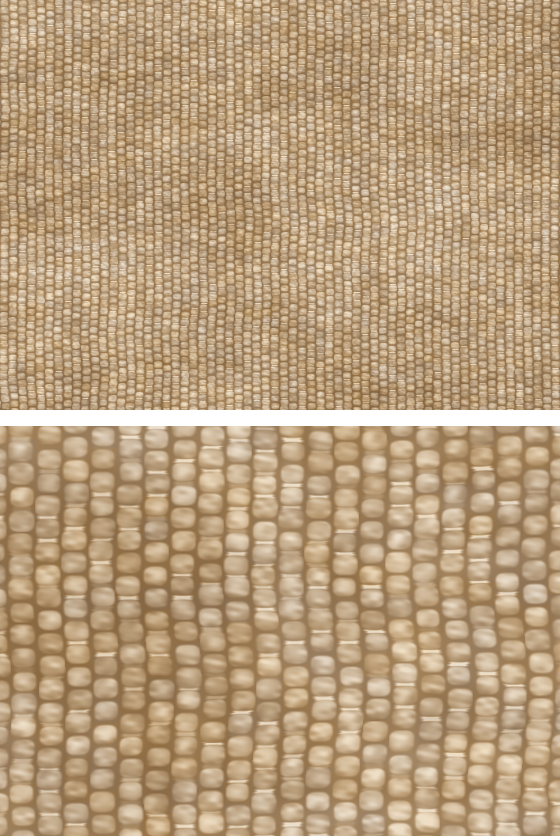
Top: the whole. Bottom: its middle third, enlarged.
Give the GLSL for this texture, as a WebGL 1 fragment shader.

```glsl
precision highp float;
// Coarse tan canvas: staggered rounded stitches in upright ribs, with pale weft flecks.

uniform vec2 u_resolution;

const vec2 STITCHES = vec2(62.0, 54.0);      // repeats across and down
const vec2 STITCH_RADIUS = vec2(0.45, 0.44); // half size within one repeat
const float EDGE_SOFTNESS = 0.12;
const float WOBBLE = 0.30;                   // drift of the threads, in repeats
const float GAP_TONE = 0.12;
const float STITCH_TONE = 0.45;
const float DOME_LIGHT = 0.26;
const float TOP_LIGHT = 0.26;
const float STITCH_VARIATION = 0.20;
const float STREAK_VARIATION = 0.28;
const float PATCH_VARIATION = 0.19;
const float FIBRE_VARIATION = 0.40;
const float FLECK_STRENGTH = 0.85;
const float WARMTH = 0.035;

const vec3 SHADOW_TAN = vec3(0.53, 0.405, 0.26);
const vec3 MID_TAN = vec3(0.73, 0.62, 0.48);
const vec3 PALE_CREAM = vec3(0.93, 0.87, 0.78);

float hash(vec2 p) {
  vec3 q = fract(vec3(p.xyx) * 0.1031);
  q += dot(q, q.yzx + 33.33);
  return fract((q.x + q.y) * q.z);
}

float noise(vec2 p) {
  vec2 i = floor(p);
  vec2 f = fract(p);
  f = f * f * (3.0 - 2.0 * f);
  return mix(mix(hash(i), hash(i + vec2(1.0, 0.0)), f.x),
             mix(hash(i + vec2(0.0, 1.0)), hash(i + vec2(1.0, 1.0)), f.x), f.y);
}

// Minus one at the middle of a stitch, zero at its rim
float stitchDistance(vec2 p, vec2 radius) {
  vec2 q = abs(p) / radius;
  vec2 cubed = q * q * q;
  return pow(cubed.x + cubed.y + 0.0001, 1.0 / 3.0) - 1.0;
}

vec3 tanRamp(float tone) {
  float t = clamp(tone, 0.0, 1.0) * 2.0;
  return mix(mix(SHADOW_TAN, MID_TAN, min(t, 1.0)), PALE_CREAM, max(t - 1.0, 0.0));
}

void main() {
  vec2 uv = gl_FragCoord.xy / u_resolution;
  vec2 pixel = STITCHES / u_resolution;

  // Woven grid: every second rib is shifted by half a stitch
  vec2 grid = uv * STITCHES;
  grid += WOBBLE * (vec2(noise(uv * vec2(5.0, 11.0)),
                         noise(uv * vec2(9.0, 7.0) + 40.0)) - 0.5);
  float rib = floor(grid.x);
  vec2 weave = grid;
  weave.y += 0.5 * mod(rib, 2.0) + 0.2 * (hash(vec2(rib, 71.0)) - 0.5);
  vec2 id = floor(weave);
  vec2 p = fract(weave) - 0.5;
  p += vec2(0.08, 0.06) * (vec2(hash(id + 19.0), hash(id + 37.0)) - 0.5);

  // Rounded stitch of uneven size, lit from above
  float size = 0.94 + 0.12 * hash(id + 83.0);
  float d = stitchDistance(p, STITCH_RADIUS * size);
  float soft = EDGE_SOFTNESS + 0.7 * max(pixel.x, pixel.y);
  float cover = 1.0 - smoothstep(-soft, soft, d);
  float dome = 1.0 - (d + 1.0) * (d + 1.0);
  float stitch = STITCH_TONE + DOME_LIGHT * dome + TOP_LIGHT * p.y;
  stitch += STITCH_VARIATION * (hash(id) - 0.5);

  // Twisted fibres on the yarn
  float fibre = noise(vec2(grid.x * 2.5 - weave.y, weave.y * 5.0 + grid.x * 1.2));
  stitch += FIBRE_VARIATION * (fibre - 0.5);

  // Pale weft showing between two stitches of a rib
  vec2 joint = vec2(rib, floor(weave.y + 0.5));
  float fleck = smoothstep(0.36, 0.46, abs(p.y)) * (1.0 - smoothstep(0.22, 0.46, abs(p.x)));
  float gap = GAP_TONE + FLECK_STRENGTH * fleck * smoothstep(0.3, 0.9, hash(joint + 53.0));
  float tone = mix(gap, stitch, cover);

  // Uneven dye: streaks along both threads, then broad patches
  float weftStreak = noise(vec2(grid.x * 0.16, grid.y * 0.8));
  float warpStreak = noise(vec2(grid.x * 0.9 + 90.0, grid.y * 0.14));
  float patches = noise(uv * vec2(5.0, 6.0) + 13.0);
  tone += STREAK_VARIATION * (0.5 * (weftStreak + warpStreak) - 0.5);
  tone += PATCH_VARIATION * (patches - 0.5);

  // Soft light: pale upper left, dimmer upper right
  tone += 0.11 * smoothstep(0.80, 1.0, uv.y) * (1.0 - uv.x);
  tone -= 0.08 * smoothstep(0.5, 1.0, uv.x) * smoothstep(0.55, 0.9, uv.y);

  // Yarn shifts between golden and greyish
  float warm = noise(grid * vec2(0.5, 0.7) + 27.0) + hash(id + 7.0) - 1.0;
  vec3 colour = tanRamp(tone) + WARMTH * warm * vec3(0.5, 0.0, -0.9);
  gl_FragColor = vec4(colour, 1.0);
}
```
